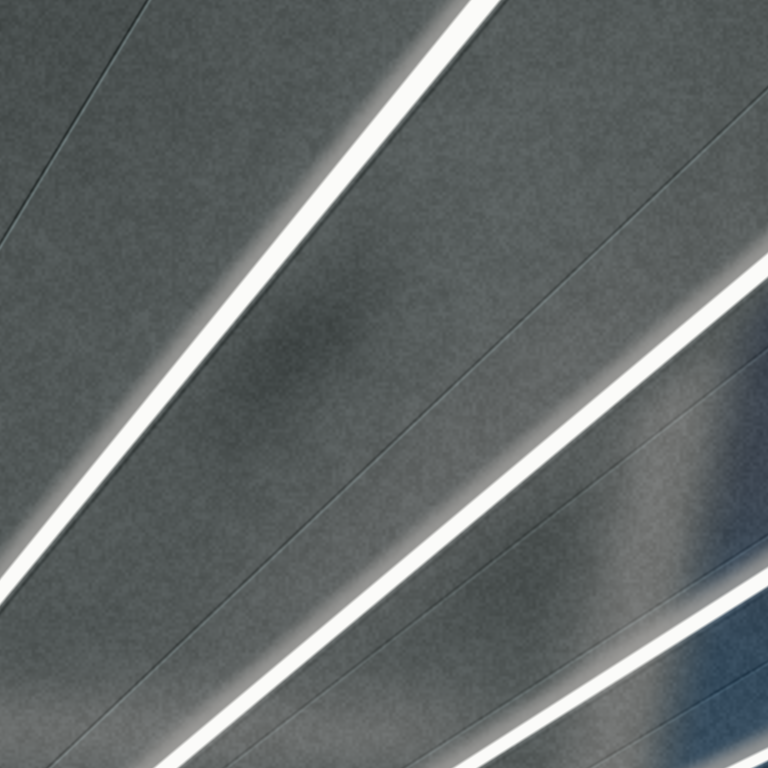
This texture is drawn by a WebGL 2 fragment shader. Its source:

```glsl
#version 300 es
precision highp float;

uniform vec2 u_resolution;
out vec4 outColor;

// Lines: lower-left end (xy), upper-right end (zw)
const vec4 LAMPS[4] = vec4[4](
    vec4(0.000, 0.229, 0.632, 1.000), vec4(0.216, 0.000, 1.000, 0.655),
    vec4(0.606, 0.000, 1.000, 0.249), vec4(0.963, 0.000, 1.000, 0.018));
const vec4 SEAMS[5] = vec4[5](
    vec4(0.000, 0.681, 0.193, 1.000), vec4(0.063, 0.000, 1.000, 0.885),
    vec4(0.293, 0.000, 1.000, 0.547), vec4(0.527, 0.000, 1.000, 0.303),
    vec4(0.768, 0.000, 1.000, 0.138));
const vec2 LAMP_HALF_WIDTH[4] = vec2[4](
    vec2(0.0105, 0.0150), vec2(0.0100, 0.0120),
    vec2(0.0085, 0.0105), vec2(0.0075, 0.0075));

const vec3 PANEL = vec3(0.315, 0.340, 0.338);
const vec3 LAMP_WHITE = vec3(0.985, 0.985, 0.975);
const vec3 HALO = vec3(0.585, 0.580, 0.570);
const vec3 SHEEN = vec3(0.465, 0.470, 0.465);
const vec3 BLUE_HIGH = vec3(0.225, 0.260, 0.310);
const vec3 BLUE_LOW = vec3(0.190, 0.285, 0.365);
const float HALO_WIDTH = 0.034;
const float SEAM_WIDTH = 0.0019;
const float GRAIN = 0.075;

float hash(vec2 p) {
    vec3 q = fract(vec3(p.xyx) * 0.1031);
    q += dot(q, q.yzx + 33.33);
    return fract((q.x + q.y) * q.z);
}

float noise(vec2 p) {
    vec2 i = floor(p), f = fract(p);
    f = f * f * (3.0 - 2.0 * f);
    return mix(mix(hash(i), hash(i + vec2(1, 0)), f.x),
               mix(hash(i + vec2(0, 1)), hash(i + vec2(1, 1)), f.x), f.y);
}

// x: signed distance, positive on the upper left; y: position along the line
vec2 lineCoords(vec2 p, vec4 l) {
    vec2 d = l.zw - l.xy, r = p - l.xy;
    return vec2(dot(r, vec2(-d.y, d.x)) / length(d), dot(r, d) / dot(d, d));
}

float bell(float x) { return exp(-x * x); }

float softSpot(vec2 p, vec2 center, vec2 radius, float angle) {
    float c = cos(angle), s = sin(angle);
    vec2 q = mat2(c, -s, s, c) * (p - center) / radius;
    return exp(-dot(q, q));
}

vec3 panelColor(vec2 p) {
    vec3 color = PANEL;
    color += 0.035 * softSpot(p, vec2(0.62, 0.72), vec2(0.35, 0.20), 0.8);
    color += vec3(0.055, 0.045, 0.045) * softSpot(p, vec2(0.62, 0.42), vec2(0.48, 0.10), 0.73);
    color -= 0.035 * softSpot(p, vec2(0.0, 1.0), vec2(0.25), 0.0);
    color -= 0.085 * softSpot(p, vec2(0.39, 0.55), vec2(0.15, 0.065), 0.80);
    color -= 0.040 * softSpot(p, vec2(0.68, 0.26), vec2(0.12, 0.07), 0.7);

    // Reflected band near the floor
    float floorBand = bell((p.y - 0.045) / 0.065) * (1.0 - smoothstep(0.50, 0.72, p.x));
    color = mix(color, SHEEN, 0.65 * floorBand);

    // Upright sheen and the blue shade beside it, under the second lamp
    float under = 1.0 - smoothstep(-0.06, 0.0, lineCoords(p, LAMPS[1]).x);
    float sheenX = 0.79 + 0.19 * p.y;
    float sheen = bell((p.x - sheenX) / 0.070) * (1.0 - smoothstep(0.44, 0.64, p.y));
    color = mix(color, SHEEN, 0.88 * sheen * under);
    float blue = smoothstep(sheenX + 0.025, sheenX + 0.125, p.x) * under;
    return mix(color, mix(BLUE_LOW, BLUE_HIGH, smoothstep(0.10, 0.42, p.y)), 0.88 * blue);
}

void main() {
    vec2 p = gl_FragCoord.xy / u_resolution;
    float aa = 0.8 / min(u_resolution.x, u_resolution.y);
    vec3 color = panelColor(p);

    // Fabric-like grain
    float grain = 0.6 * noise(p * 230.0) + 0.4 * noise(p * 110.0 + 17.0) - 0.5;
    color += GRAIN * grain * vec3(0.95, 1.0, 1.05);
    color += 0.018 * (noise(p * 26.0) - 0.5);

    // Panel seams: a dark groove with a lit lower lip
    for (int i = 0; i < 5; i++) {
        float d = lineCoords(p, SEAMS[i]).x;
        float strength = i == 0 ? 1.5 : (i == 1 ? 1.0 : 0.65);
        color -= 0.085 * strength * bell((d - 0.0012) / SEAM_WIDTH);
        color += vec3(0.065, 0.080, 0.083) * strength * bell((d + 0.0022) / SEAM_WIDTH);
    }

    // Lamps with a one-sided halo and a faint shaded rim
    for (int i = 0; i < 4; i++) {
        vec2 l = lineCoords(p, LAMPS[i]);
        float halfWidth = mix(LAMP_HALF_WIDTH[i].x, LAMP_HALF_WIDTH[i].y, clamp(l.y, 0.0, 1.0));
        float above = l.x - halfWidth;
        float below = -l.x - halfWidth;
        float halo = step(0.0, l.x) * (1.0 - smoothstep(0.004, HALO_WIDTH, above));
        color = mix(color, HALO, 0.80 * halo);
        color += 0.045 * step(0.0, l.x) * exp(-max(above, 0.0) / 0.035);
        float rim = i == 0 ? 0.12 : 0.05;
        color -= rim * bell((below - 0.0065) / 0.0028);
        color += 0.10 * step(0.0, -l.x) * exp(-max(below, 0.0) / 0.005);
        float edge = abs(l.x) - halfWidth;
        color = mix(color, LAMP_WHITE, 1.0 - smoothstep(-aa - 0.0015, aa + 0.0015, edge));
    }
    outColor = vec4(clamp(color, 0.0, 1.0), 1.0);
}
```
